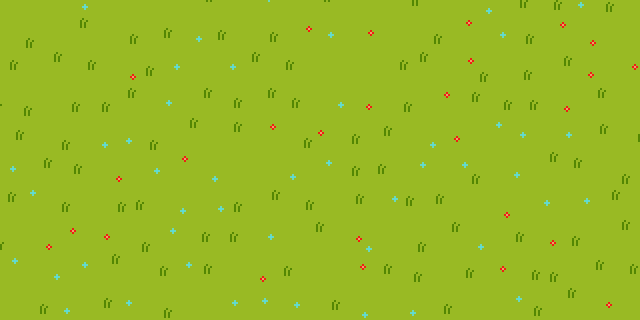
Write a Shadertoy shader that draws this texture.

```glsl
// Pixel-art meadow: grass tufts and tiny red and cyan flowers on flat green.
// A coarse art grid is split into slots, each holding one hashed sprite at a
// random spot; art cells are area-filtered so their edges stay clean.

const float ART_ROWS = 160.0;     // art cells per canvas height
const float SLOT = 17.0;          // slot side, in art cells
const vec2 SPRITE = vec2(4.0, 5.0);
const float FILLED = 0.95;        // share of slots with a sprite
const float TUFT_SHARE = 0.55;    // of the filled slots
const float RED_SHARE = 0.18;

const vec3 MEADOW = vec3(0.60, 0.73, 0.14);
const vec3 GRASS = vec3(0.33, 0.53, 0.01);
const vec3 RED_PETAL = vec3(0.93, 0.12, 0.08);
const vec3 RED_HEART = vec3(0.95, 0.62, 0.42);
const vec3 CYAN_PETAL = vec3(0.42, 0.85, 0.74);
const vec3 CYAN_HEART = vec3(0.36, 0.86, 0.86);

vec3 hash3(vec2 p) {
    vec3 q = fract(p.xyx * vec3(0.1031, 0.1030, 0.0973));
    q += dot(q, q.yxz + 33.33);
    return fract((q.xxy + q.yzz) * q.zyx);
}

// Two upright blades, the right one shorter, both with tips bent right.
bool inTuft(vec2 c) {
    float blade = floor(c.x / 2.0);
    float height = 4.0 - blade;
    bool stem = mod(c.x, 2.0) < 0.5 && c.y < height;
    bool tip = mod(c.x, 2.0) > 0.5 && c.y == height;
    return blade >= 0.0 && blade < 2.0 && c.y >= 0.0 && (stem || tip);
}

// Plus-shaped flower, three cells wide, with a tinted heart.
vec3 flower(vec2 c, vec3 petal, vec3 heart) {
    float reach = dot(abs(c - 1.0), vec2(1.0));
    return reach < 0.5 ? heart : reach < 1.5 ? petal : MEADOW;
}

// Colour of one whole art cell.
vec3 artCell(vec2 cell) {
    // Shift each row of slots sideways so no columns show
    float row = floor(cell.y / SLOT);
    cell.x += floor(SLOT * hash3(vec2(row + 40.0, 7.0)).x);
    vec2 slot = vec2(floor(cell.x / SLOT), row);

    vec3 place = hash3(slot + 11.0);
    vec3 pick = hash3(slot + 73.0);
    vec2 corner = floor(place.xy * (SLOT - SPRITE));
    vec2 c = cell - slot * SLOT - corner;

    if (pick.x > FILLED) return MEADOW;
    if (pick.y < TUFT_SHARE) return inTuft(c) ? GRASS : MEADOW;
    if (pick.y < TUFT_SHARE + RED_SHARE) return flower(c, RED_PETAL, RED_HEART);
    return flower(c, CYAN_PETAL, CYAN_HEART);
}

void mainImage(out vec4 fragColor, in vec2 fragCoord) {
    // Footprint of one screen pixel on the art grid
    float width = ART_ROWS / iResolution.y;
    vec2 low = fragCoord * width - 0.5 * width;
    vec2 cell = floor(low);
    vec2 upper = clamp((low + width - cell - 1.0) / width, 0.0, 1.0);

    // Blend the art cells under the footprint by area
    vec3 color = vec3(0.0);
    for (int j = 0; j < 2; j++) {
        for (int i = 0; i < 2; i++) {
            vec2 side = vec2(i, j);
            vec2 share = mix(1.0 - upper, upper, side);
            color += share.x * share.y * artCell(cell + side);
        }
    }
    fragColor = vec4(color, 1.0);
}
```
